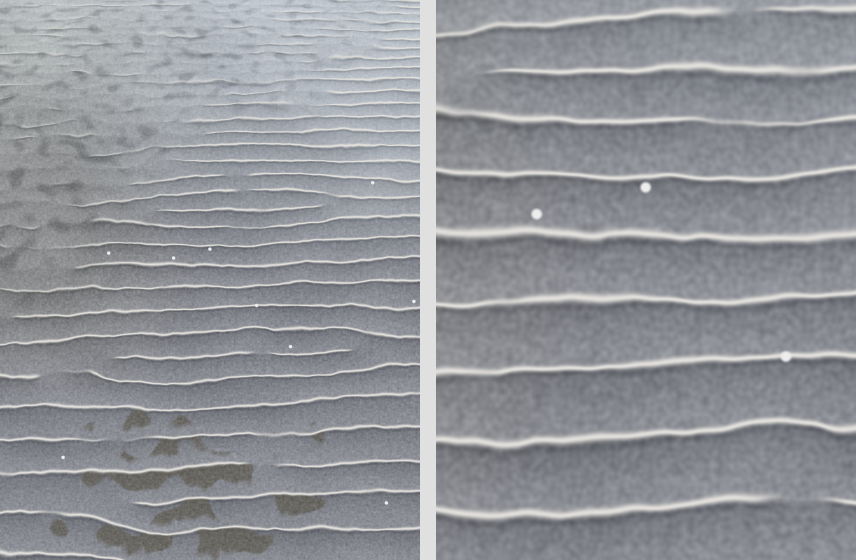
Left: the whole. Right: its middle third, enlarged.
Give the GLSL for this texture, as a WebGL 1 fragment shader.

```glsl
precision highp float;
// Wind and tide ripples on wet grey sand, receding towards a pale sheen.
// A logarithmic phase counts the ripples; noise and phase vortices bend,
// fork and break the thin bright crests, which fade at the upper left.

uniform vec2 u_resolution;

vec2 hash2(vec2 p) {
  p = vec2(dot(p, vec2(127.1, 311.7)), dot(p, vec2(269.5, 183.3)));
  return fract(sin(p) * 43758.5);
}

// Gradient noise, roughly -0.6 to 0.6
float noise(vec2 p) {
  vec2 i = floor(p), f = fract(p);
  vec2 w = f * f * f * (f * (f * 6.0 - 15.0) + 10.0);
  vec2 e = vec2(1.0, 0.0);
  float a = dot(hash2(i) * 2.0 - 1.0, f);
  float b = dot(hash2(i + e.xy) * 2.0 - 1.0, f - e.xy);
  float c = dot(hash2(i + e.yx) * 2.0 - 1.0, f - e.yx);
  float d = dot(hash2(i + e.xx) * 2.0 - 1.0, f - e.xx);
  return mix(mix(a, b, w.x), mix(c, d, w.x), w.y);
}

void main() {
  vec2 uv = gl_FragCoord.xy / u_resolution;
  vec2 p = gl_FragCoord.xy / u_resolution.y;

  // Perspective: ripple count grows and spacing shrinks with height
  float depth = 1.0 - 0.838 * uv.y;
  float row = -log(depth) / 0.06 - 0.24;
  float spacing = 0.0716 * depth;
  vec2 ground = vec2((uv.x - 0.5) / (0.35 + 0.65 * depth), row);

  // Ripples are firm below and to the right, faint at the upper left
  float firm = smoothstep(-0.14, 0.12,
      0.45 + 0.6 * uv.x - uv.y + 0.16 * noise(uv * 5.0));

  // Wander of the crests
  float phase = row + mix(0.75, 0.32, firm) * noise(ground * vec2(4.0, 0.55))
      + mix(0.40, 0.15, firm) * noise(ground * vec2(12.0, 0.9) + 17.0)
      + 0.06 * noise(ground * vec2(30.0, 1.0) + 5.0);

  // Forks: each vortex ends one crest
  float whole = 1.0;
  for (int i = 0; i < 6; i++) {
    float k = float(i), odd = mod(k, 2.0);
    vec2 core = vec2(0.3 + 0.5 * odd + 0.06 * sin(2.0 * k),
                     0.1 + 0.13 * k + 0.15 * odd);
    vec2 away = (uv - core) * vec2(0.75, 1.0);
    phase += (1.0 - 2.0 * odd) * atan(away.y, away.x) / 6.28318;
    whole *= smoothstep(0.004, 0.028, length(away));
  }
  float t = fract(phase);
  float offset = (fract(phase + 0.5) - 0.5) * spacing;

  // Crest line with broken stretches and varying width
  float gaps = noise(ground * vec2(3.5, 0.8) + 31.0)
      + 0.4 * noise(ground * vec2(11.0, 1.3) + 3.0);
  float seen = whole * smoothstep(-0.12, 0.16, gaps + mix(-0.12, 0.36, firm));
  float width = mix(0.0033, 0.0016, uv.y)
      * (0.9 + 0.6 * noise(ground * vec2(9.0, 0.9) + 8.0));
  float crest = seen * mix(0.5, 1.0, firm) * exp(-offset * offset / (width * width));

  // Sand colour: cool grey, neutral on the left, pale sheen at the top
  float sheen = smoothstep(0.48, 1.1,
      uv.y + 0.16 * uv.x - 0.08 + 0.12 * noise(uv * vec2(3.0, 5.0)));
  vec3 sand = mix(vec3(0.53, 0.54, 0.57), vec3(0.74, 0.77, 0.80), sheen);
  float neutral = (1.0 - smoothstep(0.1, 0.6, uv.x)) * smoothstep(0.2, 0.5, uv.y);
  sand -= vec3(0.0, 0.005, 0.03) * neutral;
  sand += 0.05 * noise(uv * vec2(5.0, 9.0) + 40.0);

  // Shaded slope under each crest, lit slope above it
  float slope = smoothstep(0.3, 0.95, t) * (1.0 - smoothstep(0.96, 1.0, t));
  float lit = smoothstep(0.0, 0.05, t) * (1.0 - smoothstep(0.05, 0.5, t));
  sand += (0.025 * lit - 0.065 * slope) * mix(0.35, 1.0, seen);
  float rim = (offset + 1.9 * width) / (1.2 * width);
  sand -= 0.07 * seen * exp(-rim * rim);

  // Shallow dimples where the ripples dissolve
  float dimple = noise(ground * vec2(13.0, 1.1) + 60.0);
  sand -= (1.0 - firm) * (0.11 * smoothstep(0.02, 0.4, dimple) - 0.025);

  // Damp olive hollows beneath the nearest crests
  float reach = length((uv - vec2(0.43, 0.1)) * vec2(1.0, 1.5));
  float damp = smoothstep(0.0, 0.07,
      noise(uv * vec2(11.0, 15.0) + 4.0) + 0.22 - 1.5 * reach);
  damp *= smoothstep(0.25, 0.5, t + 0.3 * noise(uv * 40.0));
  sand = mix(sand, vec3(0.39, 0.375, 0.34), 0.75 * damp);

  // Fine grain
  float grain = noise(p * 240.0) + 0.7 * noise(p * 120.0 + 9.0);
  sand += mix(0.085, 0.045, sheen) * grain;

  vec3 color = mix(sand, vec3(0.90, 0.89, 0.87), 0.95 * crest);

  // A few scattered shell fragments
  vec2 cell = floor(p * 14.0);
  vec2 pick = hash2(cell + 71.0);
  vec2 spot = fract(p * 14.0) - 0.2 - 0.6 * hash2(cell + 23.0);
  float shell = step(pick.x, 0.05) * (1.0 - smoothstep(0.025, 0.06, length(spot)));
  color = mix(color, vec3(0.93), shell);

  gl_FragColor = vec4(color, 1.0);
}
```
